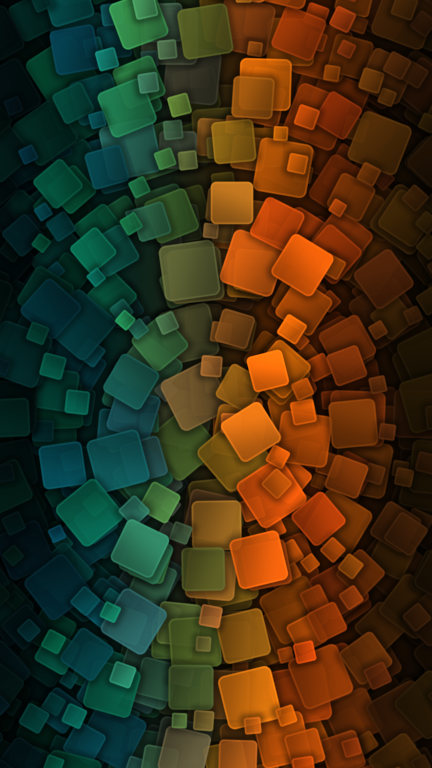
Reproduce this background procedurally as a Shadertoy shader.

```glsl
#define CENTER vec2(0.498, 0.794)
#define LAYERS 9
#define BIG_CELL 0.142
#define SMALL_CELL 0.060
#define BIG_DENSITY 0.72
#define SMALL_DENSITY 0.20
#define OPACITY 0.82
#define CORNER 0.26
#define SHADOW_WIDTH 0.028
#define RIM_WIDTH 0.0018
#define TILT 0.35

const float TAU = 6.28319;

// Colour stops, evenly spaced from the left edge to the right edge
const vec3 RAMP[9] = vec3[9](
    vec3(0.01, 0.08, 0.08), vec3(0.01, 0.26, 0.25), vec3(0.04, 0.49, 0.43),
    vec3(0.27, 0.49, 0.33), vec3(0.58, 0.43, 0.14), vec3(1.00, 0.43, 0.04),
    vec3(0.79, 0.30, 0.03), vec3(0.40, 0.19, 0.04), vec3(0.15, 0.09, 0.02));

vec3 ramp(float x) {
    float s = clamp(x, 0.0, 0.999) * 8.0;
    int stop = int(s);
    return mix(RAMP[stop], RAMP[stop + 1], fract(s));
}

vec3 hash3(vec3 p) {
    p = fract(p * vec3(0.1031, 0.1030, 0.0973));
    p += dot(p, p.yxz + 33.33);
    return fract((p.xxy + p.yxx) * p.zyx);
}

mat2 rotation(float a) {
    float c = cos(a), s = sin(a);
    return mat2(c, -s, s, c);
}

float roundedSquare(vec2 q, float halfSize) {
    float radius = halfSize * CORNER;
    vec2 d = abs(q) - halfSize + radius;
    return length(max(d, 0.0)) + min(max(d.x, d.y), 0.0) - radius;
}

// Shadow, shaded translucent fill, then a thin bright rim
void drawTile(inout vec3 col, vec2 q, float halfSize, vec3 tint, float opacity) {
    float pixel = 1.0 / iResolution.x;
    float d = roundedSquare(q, halfSize);
    float shadow = smoothstep(SHADOW_WIDTH, 0.0, d);
    col *= 1.0 - 0.34 * shadow * shadow;
    float fill = smoothstep(pixel, -pixel, d) * opacity;
    float shade = mix(0.70, 1.05, smoothstep(-1.3, 1.0, (q.y + 0.4 * q.x) / halfSize));
    col = mix(col, tint * shade, fill);
    float rim = smoothstep(RIM_WIDTH + pixel, 0.0, abs(d + RIM_WIDTH));
    col = mix(col, tint * 1.25 + 0.04, 0.32 * rim);
}

// Scatter tiles over concentric rings of roughly square cells
void drawLayer(inout vec3 col, vec2 p, int layer) {
    bool isSmall = layer % 3 == 2;
    float cell = isSmall ? SMALL_CELL : BIG_CELL;
    float density = isSmall ? SMALL_DENSITY : BIG_DENSITY;
    float depth = float(layer) / float(LAYERS - 1);
    float phase = float(layer) * 0.137;

    vec2 fromCenter = p - CENTER;
    float turn = fract(atan(fromCenter.y, fromCenter.x) / TAU + phase);
    float ring0 = floor(length(fromCenter) / cell);

    for (int i = -1; i <= 1; i++) {
        float ring = ring0 + float(i);
        if (ring < 0.0) continue;
        float count = floor(TAU * (ring + 0.5));
        // The innermost ring has three slots, visited in a fixed order
        float slot0 = ring < 1.0 ? 1.0 : floor(turn * count);
        for (int j = -1; j <= 1; j++) {
            float slot = mod(slot0 + float(j), count);
            vec3 id = vec3(ring, slot, float(layer) * 17.0 + 3.0);
            vec3 place = hash3(id);
            vec3 look = hash3(id + 71.7);
            if (place.z > density) continue;

            float radius = (ring + mix(0.25, 0.75, place.x)) * cell;
            float angle = TAU * ((slot + mix(0.3, 0.7, place.y)) / count - phase);
            vec2 pos = CENTER + radius * vec2(cos(angle), sin(angle));
            float halfSize = cell * mix(0.26, 0.46, look.x);

            // Hue drifts between green and blue, or between amber and red
            vec3 tint = ramp(pos.x + 0.05 * (look.y - 0.5));
            tint *= 1.0 + 0.35 * (look.z - 0.5) * vec3(0.0, 1.0, -1.0);
            tint *= mix(0.46, 1.08, depth) * mix(0.74, 1.12, look.y);

            vec2 q = rotation(angle + TILT * (look.z - 0.5)) * (p - pos);
            drawTile(col, q, halfSize, tint, OPACITY);
        }
    }
}

// Large accent tile, coloured by its place across the canvas
void drawAccent(inout vec3 col, vec2 p, vec2 pos, float halfSize, float angle) {
    drawTile(col, rotation(angle) * (p - pos), halfSize, ramp(pos.x) * 1.1, 0.95);
}

void mainImage(out vec4 fragColor, in vec2 fragCoord) {
    vec2 p = fragCoord / iResolution.x;
    vec3 col = ramp(p.x) * 0.28;

    for (int layer = 0; layer < LAYERS; layer++) drawLayer(col, p, layer);

    // Accents around the centre
    drawAccent(col, p, vec2(0.537, 1.308), 0.049, 0.0);
    drawAccent(col, p, vec2(0.700, 1.164), 0.056, -0.55);
    drawAccent(col, p, vec2(0.324, 0.508), 0.054, -0.45);
    drawAccent(col, p, vec2(0.620, 0.919), 0.042, 0.25);
    drawAccent(col, p, vec2(0.581, 0.778), 0.054, 0.56);

    fragColor = vec4(col, 1.0);
}
```
